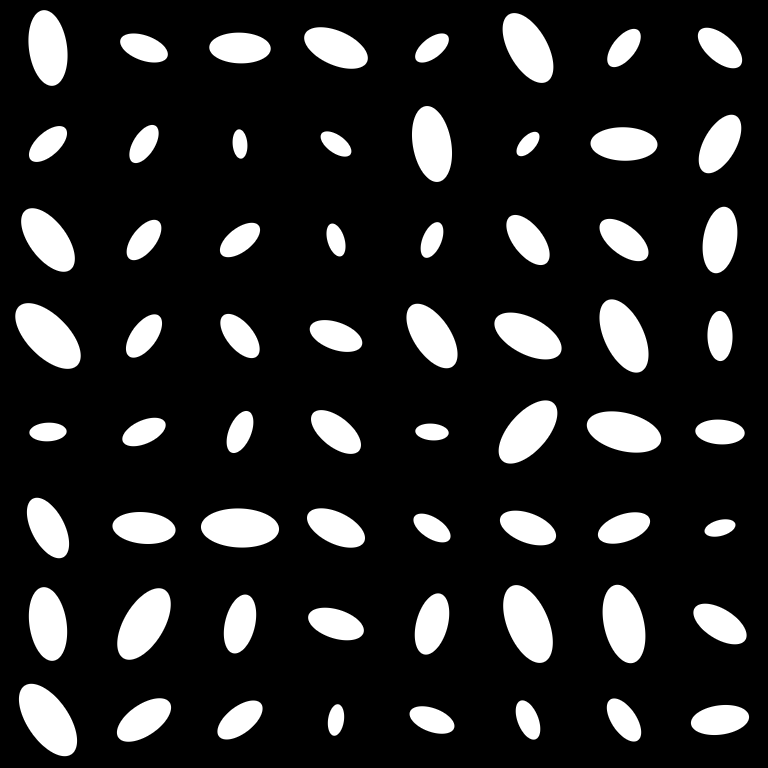
Reproduce this pattern procedurally as a Shadertoy shader.

```glsl
const float PI = 3.14159265;
const vec3 BACKGROUND = vec3(0.0);
const vec3 INK = vec3(1.0);

float hash(vec2 p) {
    return fract(sin(dot(p, vec2(12.9898, 78.233))) * 43758.5453);
}

vec2 rotate(vec2 p, float angle) {
    float c = cos(angle), s = sin(angle);
    return vec2(c * p.x + s * p.y, c * p.y - s * p.x);
}

// First-order distance to an ellipse with the given semi-axes
float ellipseDistance(vec2 p, vec2 radii) {
    vec2 q = p / radii;
    return (dot(q, q) - 1.0) / max(2.0 * length(q / radii), 1e-4);
}

// One ellipse per cell, with random size and tilt
float cellEllipse(vec2 p, vec2 cell, float minRadius, float maxRadius, float aspect) {
    float angle = PI * hash(cell + vec2(3.7, 9.2));
    float radius = mix(minRadius, maxRadius, hash(cell + vec2(17.3, 5.1)));
    return ellipseDistance(rotate(p, angle), radius * vec2(1.0, aspect));
}

void mainImage(out vec4 fragColor, in vec2 fragCoord) {
    const float cellCount = 8.0;
    vec2 grid = fragCoord / iResolution.y * cellCount;
    vec2 local = fract(grid) - 0.5;

    float d = cellEllipse(local, floor(grid), 0.15, 0.45, 0.5);

    // Edge softened over one pixel, in cell units
    float pixel = cellCount / iResolution.y;
    float coverage = clamp(0.5 - d / pixel, 0.0, 1.0);
    fragColor = vec4(mix(BACKGROUND, INK, coverage), 1.0);
}
```
